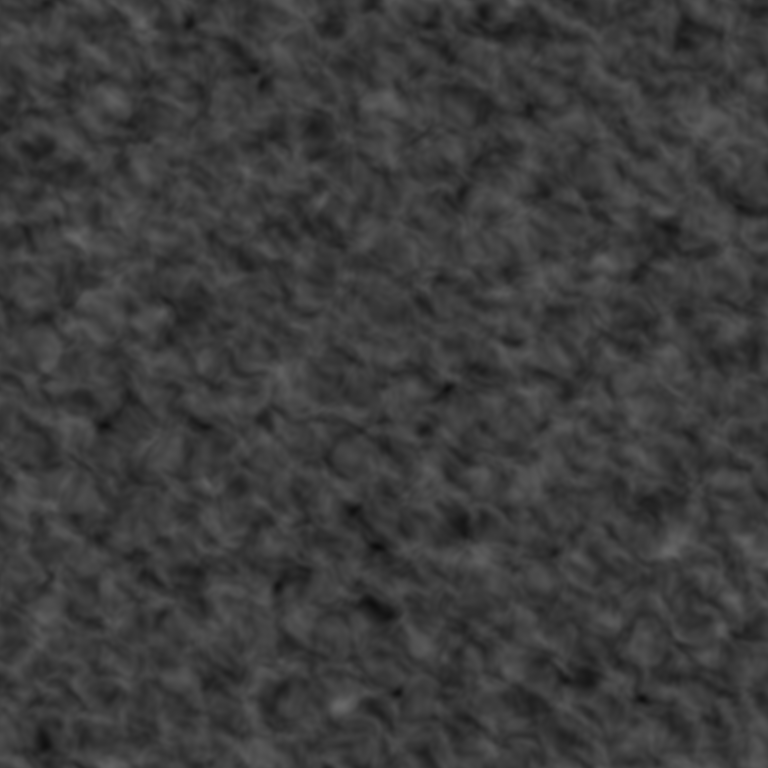
Reproduce this texture procedurally as a Shadertoy shader.

```glsl
// Dark, softly blurred stone: layered gradient noise stretched along a falling
// diagonal gives the mottling, and jittered soft spots add the sparse
// black pits and pale grains.

vec2 hash2(vec2 p) {
    vec3 q = fract(p.xyx * vec3(0.1031, 0.1030, 0.0973));
    q += dot(q, q.yzx + 33.33);
    return fract((q.xx + q.yz) * q.zy);
}

vec2 gradientAt(vec2 cell) {
    float angle = 6.2832 * hash2(cell).x;
    return vec2(cos(angle), sin(angle));
}

float gradientNoise(vec2 p) {
    vec2 i = floor(p), f = p - i;
    vec2 u = f * f * f * (f * (f * 6.0 - 15.0) + 10.0);
    vec2 e = vec2(1.0, 0.0);
    float low = mix(dot(gradientAt(i), f), dot(gradientAt(i + e), f - e), u.x);
    float high = mix(dot(gradientAt(i + e.yx), f - e.yx), dot(gradientAt(i + 1.0), f - 1.0), u.x);
    return mix(low, high, u.y);
}

mat2 rotation(float a) {
    return mat2(cos(a), -sin(a), sin(a), cos(a));
}

// Sum of soft oval spots, one candidate per jittered cell
float softSpots(vec2 p, float share, float radius) {
    vec2 cell = floor(p);
    float sum = 0.0;
    for (int y = -1; y <= 1; y++) {
        for (int x = -1; x <= 1; x++) {
            vec2 id = cell + vec2(x, y);
            vec2 pick = hash2(id + 71.0);
            vec2 d = p - id - hash2(id + 19.0);
            d = rotation(0.5 + 1.6 * (pick.y - 0.5)) * d * vec2(1.0, 1.15);
            float size = radius * mix(0.75, 1.25, pick.y);
            float fall = dot(d * vec2(0.8, 1.2), d * vec2(0.8, 1.2)) / (size * size);
            sum += step(pick.x, share) * exp(-fall) * mix(0.6, 1.1, fract(pick.y * 7.0));
        }
    }
    return sum;
}

void mainImage(out vec4 fragColor, in vec2 fragCoord) {
    vec2 uv = fragCoord / iResolution.y;

    // Slight warp keeps the outlines irregular
    vec2 warp = vec2(gradientNoise(uv * 22.0 + 5.0), gradientNoise(uv * 22.0 + 47.0));
    vec2 p = uv + 0.012 * warp;

    // Mottling: grain axis falls to the right
    vec2 grain = rotation(-0.6) * p * vec2(1.0, 1.0);
    grain = vec2(dot(p, vec2(0.83, -0.56)) * 0.75, dot(p, vec2(0.56, 0.83)) * 1.2);
    float shade = 0.238;
    shade += 0.035 * gradientNoise(uv * 5.0 + 13.0);
    shade += 0.065 * gradientNoise(grain * 14.0 + 3.0);
    shade += 0.115 * gradientNoise(grain * 27.0 + 31.0);
    shade += 0.105 * gradientNoise(grain * 46.0 + 59.0);
    shade += 0.045 * gradientNoise(p * 85.0 + 83.0);

    // Black pits and pale grains
    shade -= 0.095 * softSpots(p * 19.0 + 7.0, 0.20, 0.24);
    shade += 0.095 * softSpots(p * 17.0 + 120.0, 0.12, 0.23);

    fragColor = vec4(vec3(clamp(shade, 0.05, 0.45)), 1.0);
}
```
